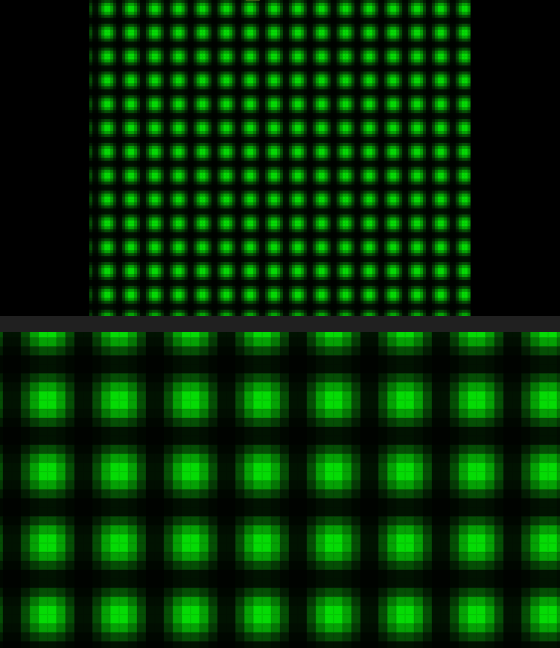
Top: the whole. Bottom: its middle third, enlarged.
This pattern is drawn by a WebGL 2 fragment shader. Its source:

```glsl
#version 300 es
precision highp float;

uniform vec2 u_resolution;
out vec4 fragColor;

const float TAU = 6.2831853;
const float TEXEL = 0.009427;           // block size, in canvas heights
const float PERIOD = 8.0;               // blocks per repeat
const float PANEL_WIDTH = 128.0;        // 16 repeats across
const vec2 PEAK = vec2(6.0, 7.0);       // centre of the first bright square
const float ROW_OFFSET = 0.1;           // vertical grid shift, in blocks
const vec3 UNLIT = vec3(0.0, 0.005, 0.0);
const vec3 OLIVE = vec3(0.33, 0.42, 0.10);

// Raised cosine along one axis
float wave(float x, float peak) {
    return 0.5 + 0.46 * cos(TAU * (x - peak) / PERIOD);
}

// Wave held constant over each block, with smooth block edges
float steppedWave(float x, float peak, float aa) {
    float edge = floor(x + 0.5);
    float side = clamp((x - edge) / aa + 0.5, 0.0, 1.0);
    return mix(wave(edge - 0.5, peak), wave(edge + 0.5, peak), side);
}

// Thin seam centred on each block boundary
float seam(float x, float halfWidth, float aa) {
    float d = abs(x - floor(x + 0.5));
    return 1.0 - smoothstep(halfWidth - 0.5 * aa, halfWidth + 0.5 * aa, d);
}

// Coverage of the interval from lo to hi
float band(float x, float lo, float hi, float aa) {
    return clamp((x - lo) / aa + 0.5, 0.0, 1.0)
         * clamp((hi - x) / aa + 0.5, 0.0, 1.0);
}

// Green phosphor colour for a brightness level
vec3 phosphor(float level) {
    float tint = 0.02 * smoothstep(0.0, 0.2, level);
    return UNLIT + vec3(tint, level, tint);
}

void main() {
    vec2 uv = gl_FragCoord.xy / u_resolution.y;
    float aspect = u_resolution.x / u_resolution.y;
    float pixel = 1.0 / u_resolution.y;
    float aa = pixel / TEXEL;

    // Block coordinates, with the panel centred across the canvas
    vec2 grid = vec2(uv.x - 0.5 * aspect, uv.y) / TEXEL;
    grid += vec2(0.5 * PANEL_WIDTH, -ROW_OFFSET);

    // Crossed waves make the repeating stepped squares
    float level = steppedWave(grid.x, PEAK.x, aa) * steppedWave(grid.y, PEAK.y, aa);
    float lines = max(seam(grid.x, 0.07, aa), seam(grid.y, 0.07, aa));
    level *= 1.0 - 0.1 * lines;

    // Dark margins on both sides
    float panel = band(grid.x, 0.0, PANEL_WIDTH, aa);
    vec3 color = phosphor(level) * panel;

    // Small olive mark on the top edge
    float mark = band(uv.x, 0.778, 0.822, pixel) * band(uv.y, 0.998, 1.01, pixel);
    color = mix(color, OLIVE, mark);

    fragColor = vec4(color, 1.0);
}
```
